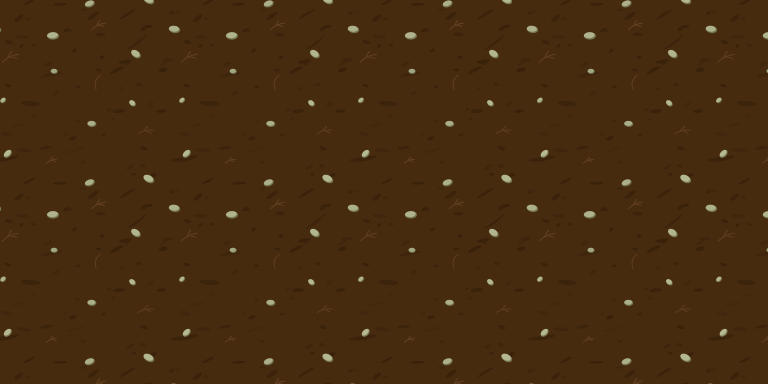
Give the GLSL for this texture, as a WebGL 2 fragment shader.

```glsl
#version 300 es
precision highp float;
// Dark brown soil in a repeating tile: faint flecks, thin rootlets and pale pebbles.

#define TILE 0.466          // tile side, in canvas heights
#define FLECKS 58
#define PEBBLES 10
#define ROOTS 5
#define SOIL vec3(0.280, 0.170, 0.060)
#define FLECK_COLOR vec3(0.215, 0.122, 0.036)
#define ROOT_COLOR vec3(0.450, 0.300, 0.165)
#define PEBBLE_LIGHT vec3(0.690, 0.710, 0.560)
#define PEBBLE_SHADE vec3(0.470, 0.470, 0.320)

uniform vec2 u_resolution;
out vec4 fragColor;

float hash(float n) {
    return fract(sin(n * 127.1 + 11.7) * 43758.5453);
}

vec2 rotate(vec2 p, float angle) {
    float c = cos(angle), s = sin(angle);
    return vec2(c * p.x + s * p.y, c * p.y - s * p.x);
}

// Evenly spread point number n inside the unit tile, with a little jitter
vec2 scatter(float n, float jitter) {
    vec2 offset = vec2(hash(n + 0.31), hash(n + 0.67)) - 0.5;
    return fract(n * vec2(0.7549, 0.5698) + jitter * offset);
}

// Shortest offset from a centre on the wrapped tile
vec2 wrapped(vec2 p, vec2 center) {
    return fract(p - center + 0.5) - 0.5;
}

float ellipse(vec2 p, vec2 radii) {
    p += 1e-5;
    float k = length(p / radii);
    return k * (k - 1.0) / length(p / (radii * radii));
}

float segment(vec2 p, vec2 a, vec2 b) {
    vec2 pa = p - a, ba = b - a;
    return length(pa - ba * clamp(dot(pa, ba) / dot(ba, ba), 0.0, 1.0));
}

// Curved stem of unit half length, with two side twigs when forked
float rootlet(vec2 p, float bend, bool forked) {
    p.y += bend * (p.x * p.x - 0.5);
    float d = segment(p, vec2(-1.0, 0.0), vec2(1.0, 0.0));
    if (forked) {
        d = min(d, segment(p, vec2(-0.25, 0.0), vec2(0.45, 0.48)));
        d = min(d, segment(p, vec2(0.05, 0.0), vec2(0.65, -0.42)));
    }
    return d;
}

void main() {
    vec2 p = gl_FragCoord.xy / (u_resolution.y * TILE);
    float aa = 0.65 / (u_resolution.y * TILE);
    vec3 color = SOIL;

    // Flecks: flat slivers, mostly level, of varied strength
    for (int i = 0; i < FLECKS; i++) {
        float n = float(i) + 100.0;
        vec2 q = wrapped(p, scatter(n, 0.3));
        q = rotate(q, 0.2 + 1.1 * (hash(n + 0.11) - 0.5));
        float size = hash(n + 0.23);
        vec2 radii = vec2(mix(0.014, 0.078, size * size * size),
                          mix(0.007, 0.017, size * hash(n + 0.41)));
        q.y += 4.0 * (hash(n + 0.53) - 0.5) * q.x * q.x;
        float cover = 1.0 - smoothstep(-aa, aa, ellipse(q, radii));
        color = mix(color, FLECK_COLOR, cover * mix(0.25, 0.9, hash(n + 0.79)));
    }

    // Rootlets: one upright arc, the others forked and rising to the right
    for (int i = 0; i < ROOTS; i++) {
        float n = float(i + PEBBLES);
        bool forked = i > 0;
        float angle = forked ? 0.15 + 0.4 * hash(n + 0.13) : 1.3;
        float size = mix(0.026, 0.054, hash(n + 0.37));
        vec2 q = rotate(wrapped(p, scatter(n, 0.06)), angle);
        float d = rootlet(q / size, forked ? 0.18 : 0.35, forked) * size;
        float cover = 1.0 - smoothstep(-aa, aa, d - 0.0025);
        color = mix(color, ROOT_COLOR, cover * mix(0.55, 0.95, hash(n + 0.59)));
    }

    // Pebbles: pale ovals with a shaded lower right rim
    for (int i = 0; i < PEBBLES; i++) {
        float n = float(i);
        float size = hash(n + 0.17);
        float angle = 1.6 * (hash(n + 0.43) - 0.5);
        vec2 radii = mix(vec2(0.017, 0.013), vec2(0.034, 0.021), size);
        vec2 q = wrapped(p, scatter(n, 0.1));
        float d = ellipse(rotate(q, angle), radii);
        vec2 lit = q - vec2(-0.2, 0.3) * radii.y;
        float rim = smoothstep(-aa, aa, ellipse(rotate(lit, angle), radii * 0.92));
        vec3 stone = mix(PEBBLE_LIGHT, PEBBLE_SHADE, rim);
        stone *= mix(0.92, 1.03, hash(n + 0.83));
        color = mix(color, stone, 1.0 - smoothstep(-aa, aa, d));
    }

    fragColor = vec4(color, 1.0);
}
```
